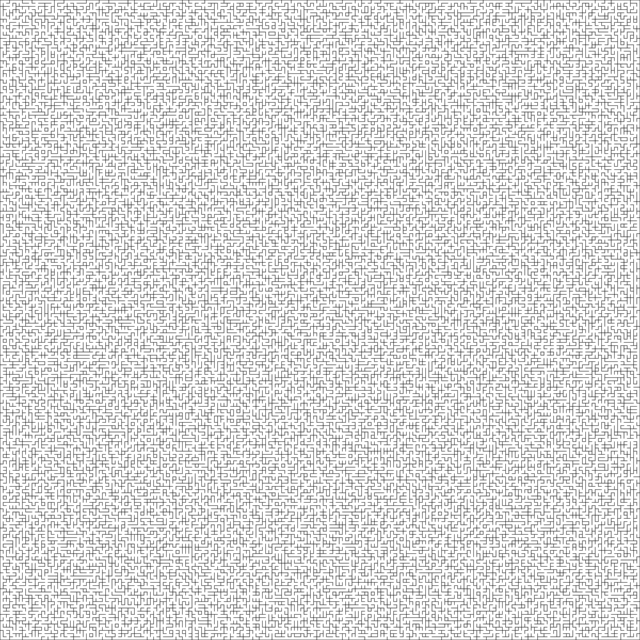
Write a Shadertoy shader that draws this pattern.

```glsl
// A dense square maze of thin black walls on white, 200 cells across.
// Every lattice post gets a random height and builds one wall to a higher
// neighbour, so the walls join into long branching trees without loops.

const float CELLS = 200.0;

float hash(vec2 p) {
    vec3 q = fract(p.xyx * vec3(0.1031, 0.1030, 0.0973));
    q += dot(q, q.yzx + 33.33);
    return fract((q.x + q.y) * q.z);
}

vec2 turn(vec2 v) {
    return vec2(-v.y, v.x);
}

bool onBorder(vec2 post) {
    return min(post.x, post.y) <= 0.0 || max(post.x, post.y) >= CELLS;
}

float height(vec2 post) {
    return onBorder(post) ? 1.5 : hash(post + 17.0);
}

// Direction of the smallest step up, or zero on a peak.
vec2 stepUp(vec2 post) {
    if (onBorder(post)) return vec2(0.0);
    float self = height(post);
    float lowest = 2.0;
    vec2 best = vec2(0.0);
    vec2 dir = vec2(1.0, 0.0);
    for (int i = 0; i < 4; i++) {
        float h = height(post + dir);
        if (h > self && h < lowest) {
            lowest = h;
            best = dir;
        }
        dir = turn(dir);
    }
    return best;
}

// Direction of the wall that a post builds.
vec2 ownWall(vec2 post) {
    vec2 best = stepUp(post);
    if (best != vec2(0.0) || onBorder(post)) return best;

    // a peak links to its lowest neighbour that does not yet lead to it
    float lowest = 2.0;
    vec2 dir = vec2(1.0, 0.0);
    for (int i = 0; i < 4; i++) {
        float h = height(post + dir);
        if (h < lowest && stepUp(post + dir) != -dir) {
            lowest = h;
            best = dir;
        }
        dir = turn(dir);
    }
    return best;
}

// True where a wall stands on the edge leaving a post in direction dir.
bool isWall(vec2 post, vec2 dir) {
    if (onBorder(post) && onBorder(post + dir)) return true;
    return ownWall(post) == dir || ownWall(post + dir) == -dir;
}

// Soft coverage of the stretch from lo to hi, seen from x.
float span(float x, float lo, float hi, float blur) {
    return smoothstep(-blur, blur, x - lo) - smoothstep(-blur, blur, x - hi);
}

void mainImage(out vec4 fragColor, in vec2 fragCoord) {
    float scale = CELLS / min(iResolution.x, iResolution.y);
    vec2 pos = fragCoord * scale;
    vec2 post = floor(pos + 0.5);
    vec2 local = pos - post;
    float blur = 0.9 * scale;
    float halfWidth = 0.07;

    // square joint at the nearest post
    float ink = span(local.x, -halfWidth, halfWidth, blur)
              * span(local.y, -halfWidth, halfWidth, blur);

    // four arms around it
    vec2 dir = vec2(1.0, 0.0);
    for (int i = 0; i < 4; i++) {
        float cover = span(dot(local, dir), halfWidth, 1.0, blur)
                    * span(dot(local, turn(dir)), -halfWidth, halfWidth, blur);
        if (cover > 0.002 && isWall(post, dir)) ink += cover;
        dir = turn(dir);
    }

    fragColor = vec4(vec3(1.0 - clamp(ink, 0.0, 1.0)), 1.0);
}
```
